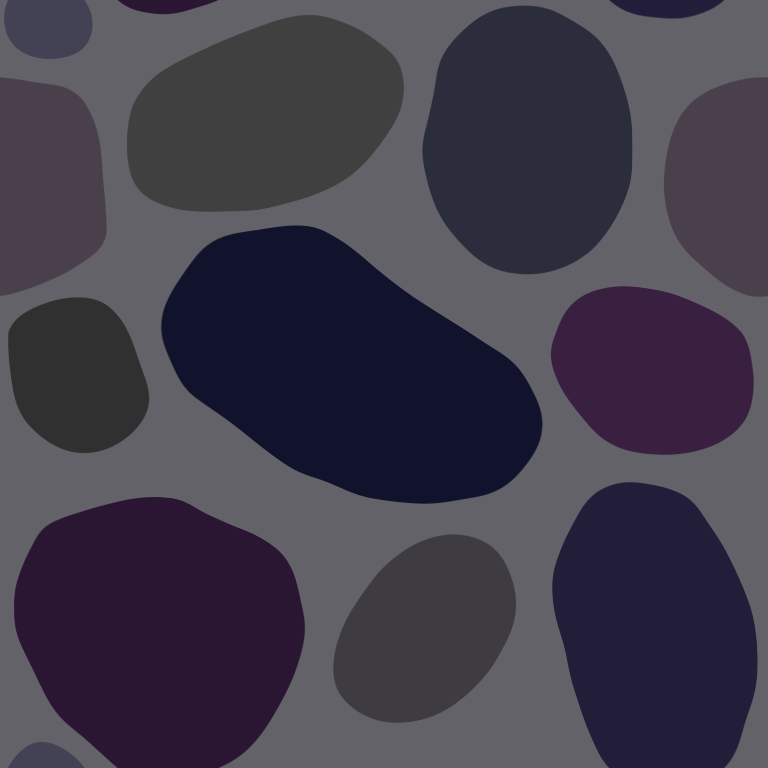
This pattern is drawn by a WebGL 2 fragment shader. Its source:

```glsl
#version 300 es
precision highp float;
// Flat, dark, irregular stones of mixed size on a grey ground, tiling at the edges.

uniform vec2 u_resolution;
out vec4 outColor;

const int STONE_COUNT = 10;
const int STONES_PER_COURSE = 3;
const vec3 GROUND = vec3(0.388, 0.384, 0.408);
const float GAP = 0.022;         // least distance between two stones
const float GAP_ROUNDING = 0.02; // softens corners where a gap cuts a stone
const vec2 BULGE = vec2(5.0, 0.26); // broad outline noise: frequency, strength
const vec2 LUMP = vec2(13.0, 0.08); // fine outline noise: frequency, strength

// Colour and mean radius of each stone.
const vec4 STONE[STONE_COUNT] = vec4[](
    vec4(0.252, 0.252, 0.252, 0.151), // grey
    vec4(0.168, 0.178, 0.240, 0.153), // slate
    vec4(0.290, 0.250, 0.298, 0.143), // mauve
    vec4(0.188, 0.188, 0.188, 0.099), // charcoal
    vec4(0.068, 0.075, 0.172, 0.197), // navy
    vec4(0.222, 0.125, 0.255, 0.127), // purple
    vec4(0.165, 0.082, 0.196, 0.185), // plum
    vec4(0.243, 0.236, 0.255, 0.120), // iron
    vec4(0.133, 0.118, 0.228, 0.164), // indigo
    vec4(0.258, 0.260, 0.330, 0.059)  // blue pebble
);

// Tilt in radians and length-to-width ratio of each stone.
const vec2 FORM[STONE_COUNT] = vec2[](
    vec2(0.30, 1.55), vec2(1.60, 1.28), vec2(-0.30, 1.10),
    vec2(1.95, 1.25), vec2(-0.45, 1.60), vec2(-0.40, 1.15),
    vec2(-0.90, 1.10), vec2(0.95, 1.35), vec2(1.70, 1.48),
    vec2(0.00, 1.00)
);

// Courses of stones: start x, height, spacing, slope.
const vec4 COURSE[4] = vec4[](
    vec4(0.170, 0.895, 1.12, -0.13),
    vec4(-0.010, 0.515, 1.18, 0.00),
    vec4(0.010, 0.185, 1.10, -0.02),
    vec4(0.005, -0.022, 1.00, 0.00)
);

vec2 hash2(vec2 p) {
    vec2 k = vec2(dot(p, vec2(127.1, 311.7)), dot(p, vec2(269.5, 183.3)));
    return fract(sin(k) * 43758.5453);
}

// Smooth two-channel value noise, centred on zero.
vec2 noise2(vec2 p) {
    vec2 cell = floor(p);
    vec2 f = fract(p);
    vec2 u = f * f * f * (f * (f * 6.0 - 15.0) + 10.0);
    vec2 low = mix(hash2(cell), hash2(cell + vec2(1, 0)), u.x);
    vec2 high = mix(hash2(cell + vec2(0, 1)), hash2(cell + vec2(1, 1)), u.x);
    return mix(low, high, u.y) - 0.5;
}

float smoothMax(float a, float b, float k) {
    float h = max(k - abs(a - b), 0.0) / k;
    return max(a, b) + h * h * k * 0.25;
}

// Approximate signed distance to a tilted ellipse with a warped outline.
float stoneDistance(vec2 q, float radius, vec2 form, float seed) {
    vec2 offset = vec2(seed * 7.3, seed * 3.7);
    q += radius * BULGE.y * noise2(q * BULGE.x + offset);
    q += radius * LUMP.y * noise2(q * LUMP.x + offset + 31.0);
    float c = cos(form.x);
    float s = sin(form.x);
    vec2 local = vec2(c * q.x + s * q.y, c * q.y - s * q.x);
    float stretch = sqrt(form.y);
    return length(local * vec2(1.0 / stretch, stretch)) - radius;
}

void main() {
    vec2 p = gl_FragCoord.xy / u_resolution.y;
    float nearest = 10.0;
    float second = 10.0;
    vec3 stoneColor = GROUND;
    float cursor = 0.0;

    // Lay the stones side by side along each course, wrapping at the edges.
    for (int i = 0; i < STONE_COUNT; i++) {
        vec4 course = COURSE[i / STONES_PER_COURSE];
        if (i % STONES_PER_COURSE == 0) cursor = course.x;
        float radius = STONE[i].w;
        float halfStep = radius * course.z;
        cursor += halfStep;
        vec2 center = vec2(cursor, course.y + course.w * cursor);
        cursor += halfStep;

        vec2 q = fract(p - center + 0.5) - 0.5;
        float d = stoneDistance(q, radius, FORM[i], float(i) + 1.0);
        if (d < nearest) {
            second = nearest;
            nearest = d;
            stoneColor = STONE[i].rgb;
        } else {
            second = min(second, d);
        }
    }

    // Keep neighbours apart, then fill with a smoothed edge.
    float gapEdge = 0.5 * (nearest - second + GAP);
    float edge = smoothMax(nearest, gapEdge, GAP_ROUNDING);
    float pixel = 0.75 / u_resolution.y;
    float cover = 1.0 - smoothstep(-pixel, pixel, edge);
    outColor = vec4(mix(GROUND, stoneColor, cover), 1.0);
}
```
